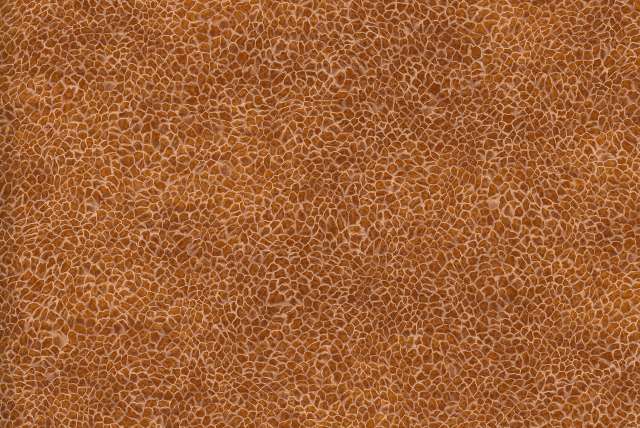
Write a Shadertoy shader that draws this texture.

```glsl
// Tan leather: rows of small domed scales split by pale, ragged rims.
// A skewed Voronoi metric rounds the scale tops; shadow falls above each rim,
// and stretched noise adds folds, slanted creases and uneven dye.

const vec3 DYE_DARK  = vec3(0.53, 0.23, 0.035);
const vec3 DYE_LIGHT = vec3(0.645, 0.345, 0.06);
const vec3 SHADOW    = vec3(0.44, 0.20, 0.08);
const vec3 RIM       = vec3(0.84, 0.645, 0.51);

const float SCALE_ROWS = 62.0;   // scale rows per canvas height
const float SCALE_ASPECT = 1.55; // scale width over height

vec2 hash2(vec2 p) {
    vec3 q = fract(p.xyx * vec3(0.1031, 0.1030, 0.0973));
    q += dot(q, q.yzx + 33.33);
    return fract((q.xx + q.yz) * q.zy);
}

float noise(vec2 p) {
    vec2 i = floor(p), f = fract(p);
    f = f * f * (3.0 - 2.0 * f);
    float low  = mix(hash2(i).x, hash2(i + vec2(1, 0)).x, f.x);
    float high = mix(hash2(i + vec2(0, 1)).x, hash2(i + vec2(1, 1)).x, f.x);
    return mix(low, high, f.y);
}

float fbm(vec2 p) {
    float sum = 0.0, gain = 0.53;
    for (int i = 0; i < 4; i++) {
        sum += gain * noise(p);
        p = mat2(1.6, 1.2, -1.2, 1.6) * p + 7.3;
        gain *= 0.5;
    }
    return sum;
}

// Thin line along the middle contour of a noise field
float crease(vec2 p, float width) {
    return 1.0 - smoothstep(0.0, width, abs(fbm(p) - 0.5));
}

// x: gap to the next scale, yz: offset from the scale centre, w: random tone
vec4 scales(vec2 p, float aspect, float jitter, float skew) {
    float nearest = 9.0, second = 9.0, tone = 0.0;
    vec2 offset = vec2(0.0);
    for (int j = -1; j <= 2; j++) {
        float row = floor(p.y) + float(j);
        float shift = 0.5 * mod(row, 2.0);
        for (int i = -1; i <= 1; i++) {
            vec2 cell = vec2(floor(p.x / aspect - shift) + float(i), row);
            vec2 rnd = hash2(cell + 91.0);
            vec2 centre = cell + 0.5 + jitter * (rnd - 0.5);
            centre.x += shift;
            vec2 d = p - centre * vec2(aspect, 1.0);
            float dist = length(d) + skew * d.y;
            if (dist < nearest) {
                second = nearest;
                nearest = dist;
                offset = d;
                tone = rnd.x;
            } else {
                second = min(second, dist);
            }
        }
    }
    return vec4(second - nearest, offset, tone);
}

float rimLine(float gap, float width, float blur) {
    return 1.0 - smoothstep(0.0, width + blur, gap);
}

// Bends the rows gently and frays the rims
vec2 warp(vec2 uv) {
    vec2 bend = vec2(fbm(uv * 5.0), fbm(uv * 5.0 + 31.0)) - 0.5;
    vec2 wave = vec2(noise(uv * 22.0), noise(uv * 22.0 + 17.0)) - 0.5;
    vec2 fray = vec2(noise(uv * 150.0), noise(uv * 150.0 + 53.0)) - 0.5;
    float slant = 0.06 * exp(-4.0 * uv.x);
    return uv + 0.07 * bend + 0.012 * wave + 0.005 * fray + vec2(0.0, slant);
}

void mainImage(out vec4 fragColor, in vec2 fragCoord) {
    vec2 uv = fragCoord / iResolution.y;
    float pixel = SCALE_ROWS / iResolution.y;
    vec2 p = warp(uv) * SCALE_ROWS;

    // Main scales and a fainter net of fine wrinkles
    vec4 scale = scales(p, SCALE_ASPECT, 0.75, 0.34);
    vec4 wrinkle = scales(p * 1.6 + 40.0, 1.3, 0.9, 0.25);

    // Broad variation
    float patches = fbm(uv * vec2(5.0, 7.0) + 3.0);
    float fold = crease(uv * vec2(4.0, 15.0) + 12.0, 0.055);
    vec2 slanted = mat2(0.88, 0.47, -0.47, 0.88) * uv;
    float scratch = crease(slanted * vec2(9.0, 2.0) + 5.0, 0.035);
    float grain = noise(uv * 210.0) - 0.5;

    // Dyed domes
    float tone = 0.5 + 0.35 * (scale.w - 0.5) + 1.2 * (patches - 0.5) + 0.9 * grain;
    vec3 color = mix(DYE_DARK, DYE_LIGHT, clamp(tone, 0.0, 1.0));

    // Shadow at the foot of each scale, deeper in the folds
    float foot = smoothstep(0.1, -0.45, scale.z);
    float shade = foot * rimLine(scale.x, 0.75, pixel);
    color = mix(color, SHADOW, clamp(0.85 * shade + 0.35 * fold, 0.0, 0.9));

    // Pale rims, worn unevenly
    float wear = 0.72 + 0.5 * noise(uv * 38.0) + 0.25 * scratch - 0.15 * fold;
    float rim = rimLine(scale.x, 0.30, 0.8 * pixel) * mix(1.0, 0.72, foot);
    float fine = 0.42 * rimLine(wrinkle.x, 0.26, 1.6 * pixel) * noise(uv * 60.0 + 9.0);
    color = mix(color, RIM, clamp(max(rim, fine) * wear, 0.0, 1.0));

    // Soft overall light, darker at the left edge
    float light = 0.95 + 0.12 * patches + 0.12 * grain;
    light *= mix(0.88, 1.0, smoothstep(0.0, 0.06, uv.x));
    fragColor = vec4(clamp(color * light, 0.0, 1.0), 1.0);
}
```
